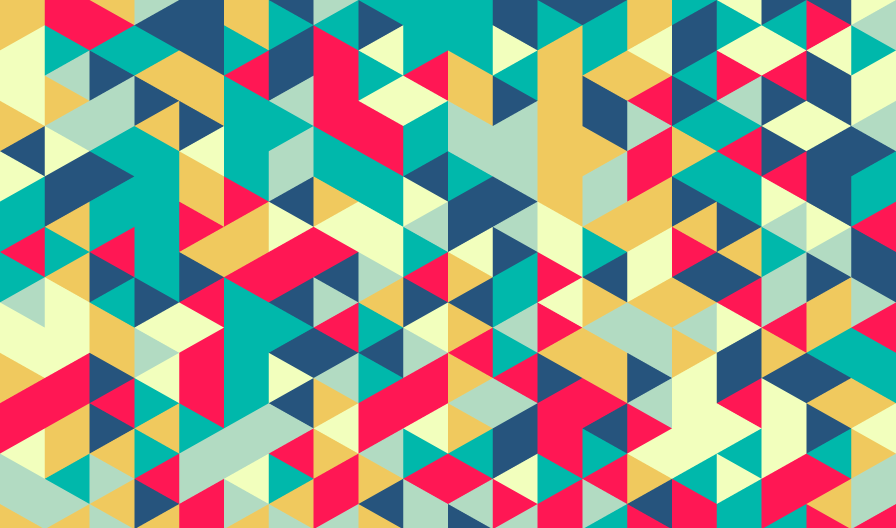
Reproduce this pattern procedurally as a Shadertoy shader.

```glsl
// Integer hash of a triangle id, returned in 0..1
float hash(ivec3 id, uint salt) {
    uvec3 u = uvec3(id + 64);
    uint h = u.x * 0x9E3779B1u ^ u.y * 0x85EBCA77u ^ u.z * 0xC2B2AE3Du ^ salt * 0x27D4EB2Fu;
    h = (h ^ (h >> 16)) * 0x7FEB352Du;
    h = (h ^ (h >> 15)) * 0x846CA68Bu;
    h ^= h >> 16;
    return float(h >> 8) / 16777216.0;
}

// Flat palette, each colour weighted by its share
vec3 palette(float t) {
    if (t < 0.20) return vec3(0.00, 0.72, 0.67);   // teal
    if (t < 0.365) return vec3(0.70, 0.86, 0.76);  // sage
    if (t < 0.535) return vec3(0.15, 0.33, 0.49);  // navy
    if (t < 0.695) return vec3(0.94, 0.79, 0.37);  // ochre
    if (t < 0.855) return vec3(0.95, 1.00, 0.74);  // cream
    return vec3(1.00, 0.09, 0.33);                 // crimson
}

vec3 triangleColor(vec2 p) {
    // Three families of lines: vertical, falling and rising
    vec2 g = p / vec2(0.05, 0.05625);
    ivec3 id = ivec3(floor(vec3(g.x, g.y + 0.5 * g.x, g.y - 0.5 * g.x)));

    // Some right-pointing triangles join a neighbour to form a rhombus
    bool pointsRight = id.y - id.z == id.x;
    float join = hash(id, 1u);
    if (pointsRight && join < 0.24) {
        if (join < 0.08) id.x -= 1;
        else if (join < 0.16) id.y += 1;
        else id.z -= 1;
    }
    return palette(hash(id, 2u));
}

void mainImage(out vec4 fragColor, in vec2 fragCoord) {
    // Average a 4x4 grid of samples for smooth edges
    vec3 sum = vec3(0.0);
    for (int i = 0; i < 16; i++) {
        vec2 offset = (vec2(i % 4, i / 4) + 0.5) / 4.0 - 0.5;
        vec2 p = fragCoord + offset;
        sum += triangleColor(vec2(p.x, iResolution.y - p.y) / iResolution.x);
    }
    fragColor = vec4(sum / 16.0, 1.0);
}
```
